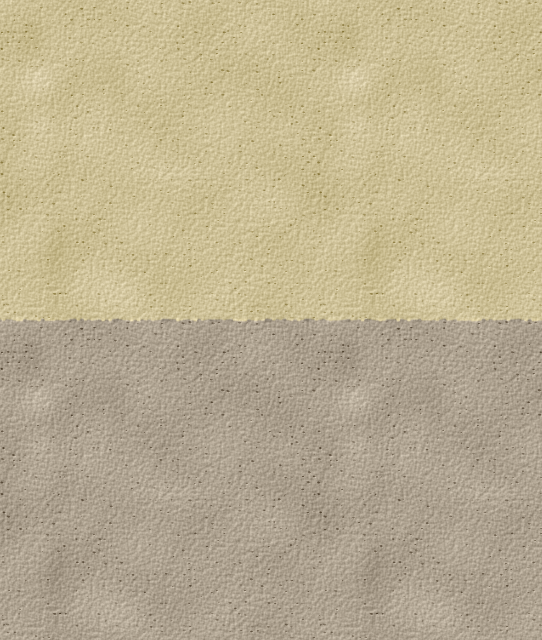
Reproduce this texture procedurally as a Shadertoy shader.

```glsl
#define TILE vec2(0.495, 0.5)
#define SAND vec3(0.800, 0.750, 0.585)
#define STONE vec3(0.678, 0.632, 0.562)
#define COARSE_CELLS 76.0
#define FINE_CELLS 124.0
#define PIT_CELLS 56.0
#define RELIEF 0.17
#define MOTTLE 0.045
#define PIT_DEPTH 0.24
#define SEAM_Y 0.5
#define SEAM_TEETH 0.004

vec2 hash2(vec2 p) {
    vec3 q = fract(p.xyx * vec3(0.1031, 0.1030, 0.0973));
    q += dot(q, q.yzx + 33.33);
    return fract((q.xx + q.yz) * q.zy);
}

// Rounded grains from wrapped cellular noise
float grainHeight(vec2 tile, float cells) {
    vec2 p = tile * cells;
    vec2 base = floor(p);
    float nearest = 4.0;
    for (int j = -1; j <= 1; j++) {
        for (int i = -1; i <= 1; i++) {
            vec2 cell = base + vec2(i, j);
            vec2 offset = cell + hash2(mod(cell, cells) + cells) - p;
            nearest = min(nearest, dot(offset, offset));
        }
    }
    return 1.0 - sqrt(nearest);
}

// Slope facing a light at the upper left
float grainLight(vec2 tile, float cells) {
    vec2 stepToLight = vec2(-0.24, 0.28) / cells;
    return grainHeight(tile - stepToLight, cells) - grainHeight(tile + stepToLight, cells);
}

// Sparse elongated cavities with a lit lower rim
float pitShade(vec2 tile) {
    vec2 p = tile * PIT_CELLS;
    vec2 cell = mod(floor(p), PIT_CELLS);
    vec2 seed = hash2(cell + 211.0);
    vec2 d = fract(p) - mix(vec2(0.3), vec2(0.7), hash2(cell + 57.0));
    d.x += d.y * (seed.y - 0.5);
    float size = mix(0.12, 0.25, seed.y);
    float present = smoothstep(0.72, 0.95, seed.x);
    float hollow = 1.0 - smoothstep(size * 0.4, size * 1.3, length(d * vec2(0.8, 1.2)));
    float rim = 1.0 - smoothstep(0.0, size, length(d - vec2(0.17, -0.2)));
    return present * (hollow - 0.35 * rim);
}

float softSpot(vec2 tile, vec2 center, vec2 radius) {
    vec2 d = (fract(tile - center + 0.5) - 0.5) / radius;
    return exp(-dot(d, d));
}

// Broad weathering that repeats with the tile
float weathering(vec2 tile) {
    vec2 a = tile * 6.2831853;
    float tone = 0.22 * sin(a.x * 3.0 + 1.4 * sin(a.y * 2.0))
               + 0.20 * sin(a.y * 4.0 + 1.7 * sin(a.x * 2.0 + 1.0))
               + 0.14 * sin(a.x * 7.0 - a.y * 5.0 + 2.0 * sin(a.x * 4.0));
    tone += 1.1 * softSpot(tile, vec2(0.125, 0.75), vec2(0.040, 0.045));
    tone += 1.3 * softSpot(tile, vec2(0.125, 0.61), vec2(0.050, 0.045));
    tone += 0.7 * softSpot(tile, vec2(0.57, 0.46), vec2(0.120, 0.035));
    tone += 0.7 * softSpot(tile, vec2(0.28, 0.53), vec2(0.070, 0.060));
    tone += 0.5 * softSpot(tile, vec2(0.32, 0.08), vec2(0.140, 0.080));
    tone -= 1.0 * softSpot(tile, vec2(0.10, 0.90), vec2(0.045, 0.080));
    tone -= 0.8 * softSpot(tile, vec2(0.18, 0.22), vec2(0.040, 0.200));
    tone -= 0.6 * softSpot(tile, vec2(0.02, 0.52), vec2(0.060, 0.180));
    tone -= 0.6 * softSpot(tile, vec2(0.37, 0.70), vec2(0.035, 0.110));
    tone -= 0.6 * softSpot(tile, vec2(0.76, 0.79), vec2(0.130, 0.070));
    return tone;
}

void mainImage(out vec4 fragColor, in vec2 fragCoord) {
    vec2 p = fragCoord / iResolution.y;
    vec2 tile = fract(p / TILE);
    float pixel = 1.0 / iResolution.y;

    // Sand above, stone below, with a ragged seam
    float column = p.x * 180.0;
    float tooth = mix(hash2(vec2(floor(column), 7.0)).x,
                      hash2(vec2(floor(column) + 1.0, 7.0)).x,
                      smoothstep(0.2, 0.8, fract(column))) - 0.5;
    float edge = p.y - SEAM_Y + tooth * SEAM_TEETH;
    float sand = smoothstep(-pixel, pixel, edge);
    vec3 color = mix(STONE, SAND, sand);

    // Large stains, then grain relief
    float tone = weathering(tile);
    color += MOTTLE * tone * mix(vec3(1.0, 1.02, 1.0), vec3(0.75, 0.78, 1.1), sand);
    float relief = 0.62 * grainLight(tile, COARSE_CELLS) + 0.5 * grainLight(tile, FINE_CELLS);
    color += RELIEF * relief * mix(vec3(1.0), vec3(0.82, 0.85, 1.0), sand);

    // Cavities
    float wear = 1.0 - 0.35 * clamp(tone, -1.0, 1.0);
    color -= PIT_DEPTH * wear * pitShade(tile) * mix(vec3(1.0, 1.03, 1.04), vec3(0.75, 0.8, 1.0), sand);

    // Broken flecks along the seam
    float fringe = exp(-pow((p.y - SEAM_Y) / 0.003, 2.0));
    color += fringe * tooth * vec3(0.20, 0.19, 0.17);

    fragColor = vec4(clamp(color, 0.0, 1.0), 1.0);
}
```
